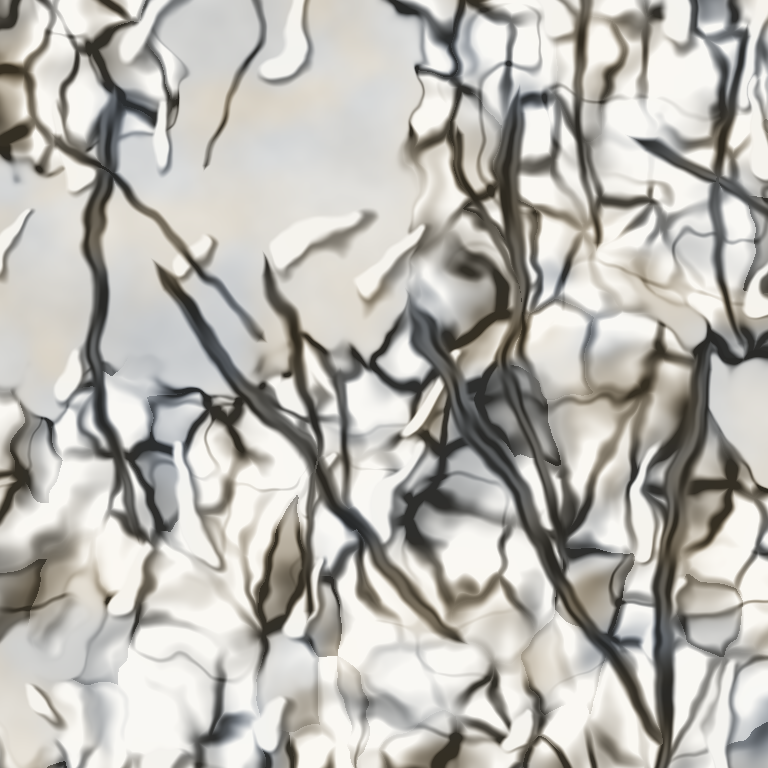
Give the GLSL for this texture, as a WebGL 2 fragment shader.

```glsl
#version 300 es
precision highp float;
// Crumpled pale flakes with dark creases, smooth grey hollows, slivers and dark branches.

uniform vec2 u_resolution;
out vec4 fragColor;

const vec2  FLAKE_FREQ   = vec2(15.0, 10.5); // flakes per canvas, taller than wide
const float FOLD_FREQ    = 17.0;
const float HOLLOW_FREQ  = 3.4;
const float HOLLOW_LEVEL = 0.54;             // higher leaves fewer hollows
const float WARP_AMOUNT  = 0.13;
const float SLIVER_FREQ  = 6.5;
const int   BRANCH_COUNT = 13;
const float WHITE_TONE   = 0.97;
const float HOLLOW_TONE  = 0.84;
const float DARK_TONE    = 0.25;
const vec3  BASE_TINT    = vec3(0.008, 0.002, -0.016);
const vec3  WARM_TINT    = vec3(0.10, 0.01, -0.13);

vec2 hash2(vec2 p) {
  vec3 q = fract(p.xyx * vec3(0.1031, 0.1030, 0.0973));
  q += dot(q, q.yzx + 33.33);
  return fract((q.xx + q.yz) * q.zy);
}

float noise(vec2 p) {
  vec2 i = floor(p), f = fract(p);
  f = f * f * f * (f * (f * 6.0 - 15.0) + 10.0);
  float low = mix(hash2(i).x, hash2(i + vec2(1, 0)).x, f.x);
  float high = mix(hash2(i + vec2(0, 1)).x, hash2(i + vec2(1, 1)).x, f.x);
  return mix(low, high, f.y);
}

float fbm(vec2 p) {
  float sum = 0.0, amp = 0.533;
  for (int i = 0; i < 4; i++) {
    sum += amp * noise(p);
    p = mat2(0.8, 0.6, -0.6, 0.8) * p * 2.0 + 11.3;
    amp *= 0.5;
  }
  return sum;
}

// x: distance to the flake border, yz: random pair of the flake
vec3 flakes(vec2 p) {
  vec2 base = floor(p), f = fract(p), nearest = vec2(0), nearestCell = vec2(0);
  float best = 8.0, border = 8.0;
  for (int y = -1; y <= 1; y++)
  for (int x = -1; x <= 1; x++) {
    vec2 cell = vec2(x, y), d = cell + hash2(base + cell) - f;
    if (dot(d, d) < best) { best = dot(d, d); nearest = d; nearestCell = cell; }
  }
  for (int y = -2; y <= 2; y++)
  for (int x = -2; x <= 2; x++) {
    vec2 cell = nearestCell + vec2(x, y), d = cell + hash2(base + cell) - f;
    vec2 gap = d - nearest;
    if (dot(gap, gap) > 1e-5) border = min(border, dot(0.5 * (d + nearest), normalize(gap)));
  }
  return vec3(border, hash2(base + nearestCell + 71.0));
}

// Signed distance to scattered tapered slivers, in canvas units
float slivers(vec2 p) {
  p *= SLIVER_FREQ;
  vec2 base = floor(p);
  float dist = 1.0;
  for (int y = -1; y <= 1; y++)
  for (int x = -1; x <= 1; x++) {
    vec2 cell = base + vec2(x, y), r = hash2(cell + 5.0), s = hash2(cell + 43.0);
    if (s.x > 0.6) continue;
    float angle = mix(0.8, 1.9, r.x), halfLength = mix(0.1, 0.42, r.y);
    vec2 dir = vec2(cos(angle), sin(angle)), d = p - cell - 0.2 - 0.6 * s.yx;
    float along = clamp(dot(d, dir), -halfLength, halfLength);
    dist = min(dist, length(d - dir * along) - 0.065 + 0.03 * along / halfLength);
  }
  return dist / SLIVER_FREQ;
}

// x: cover, y: streaked tone of the curved branches
vec2 branches(vec2 p, float soft) {
  vec2 result = vec2(0.0, DARK_TONE);
  for (int i = 0; i < BRANCH_COUNT; i++) {
    float id = float(i);
    vec2 r = hash2(vec2(id, 3.0)), s = hash2(vec2(id, 8.0));
    vec2 start = vec2(fract(id * 0.618 + 0.35), mix(0.45, 1.1, r.x));
    float angle = mix(-1.65, -0.6, s.x), span = mix(0.25, 0.7, r.y);
    vec2 dir = vec2(cos(angle), sin(angle)), d = p - start;
    float along = dot(d, dir) / span;
    float across = dot(d, vec2(-dir.y, dir.x)) - (s.y - 0.5) * 0.5 * along * (1.0 - along);
    float width = mix(0.003, 0.016, r.y * r.y) * (1.1 - 0.6 * along);
    float beyond = max(abs(along - 0.5) - 0.45, 0.0) * 0.25;
    float cover = 1.0 - smoothstep(-0.003, 0.004 + soft, abs(across) - width + beyond);
    float streak = noise(vec2(along * 9.0 + id, across * 140.0));
    if (cover > result.x) result = vec2(cover, DARK_TONE + 0.3 * (streak - 0.4));
  }
  return result;
}

void main() {
  vec2 p = gl_FragCoord.xy / u_resolution.y;
  float soft = 1.5 / u_resolution.y;
  vec2 q = p + WARP_AMOUNT * (vec2(fbm(p * 6.0), fbm(p * 6.0 + 37.0)) - 0.5);

  // Flakes: white faces, some shaded, with uneven dark borders
  vec3 flake = flakes(q * FLAKE_FREQ);
  float strength = mix(0.2, 1.0, smoothstep(0.25, 0.7, noise(q * 11.0 + 7.0)));
  float tone = WHITE_TONE - 0.38 * smoothstep(0.72, 1.0, flake.y);
  tone -= 0.68 * strength * (1.0 - smoothstep(0.015, 0.17, flake.x));

  // Folds: side-lit relief and thin creases
  vec2 foldAt = q * FOLD_FREQ;
  tone += 0.75 * (noise(foldAt) - noise(foldAt + vec2(0.25, -0.2)));
  float crease = 1.0 - smoothstep(0.0, 0.07, abs(noise(foldAt * 0.7 + 19.0) - 0.5));
  tone -= 0.4 * crease * noise(q * 9.0 + 3.0);
  tone -= 0.3 * smoothstep(0.55, 0.72, fbm(p * 5.0 + 23.0));
  tone = clamp(tone, 0.18, WHITE_TONE);

  // Hollows: smooth grey with a broken dark rim
  float level = fbm(q * HOLLOW_FREQ + 4.7) - HOLLOW_LEVEL;
  float hollow = smoothstep(-0.006, 0.016, level);
  float hollowTone = HOLLOW_TONE + 0.16 * (fbm(p * 7.0 + 51.0) - 0.5);
  tone = mix(tone, hollowTone, hollow);
  tone -= 0.35 * strength * exp(-pow(level / 0.012, 2.0));

  // Slivers: pale cores with a shadow on the lower right
  float shadow = slivers(q + vec2(-0.007, 0.004));
  tone = mix(tone, 0.36, 0.8 * (1.0 - smoothstep(-0.004, 0.008, shadow)));
  tone = mix(tone, 0.95, 1.0 - smoothstep(-0.003, 0.002 + soft, slivers(q)));

  vec2 branch = branches(mix(p, q, 0.5), soft);
  tone = clamp(mix(tone, branch.y, branch.x), 0.16, WHITE_TONE);

  // Warm and cool tints, strongest in the middle tones
  float warmth = noise(q * 13.0 + 61.0) - 0.45;
  vec3 colour = vec3(tone) + BASE_TINT + WARM_TINT * warmth * 3.0 * tone * (1.0 - tone);
  fragColor = vec4(clamp(colour, 0.0, 1.0), 1.0);
}
```
